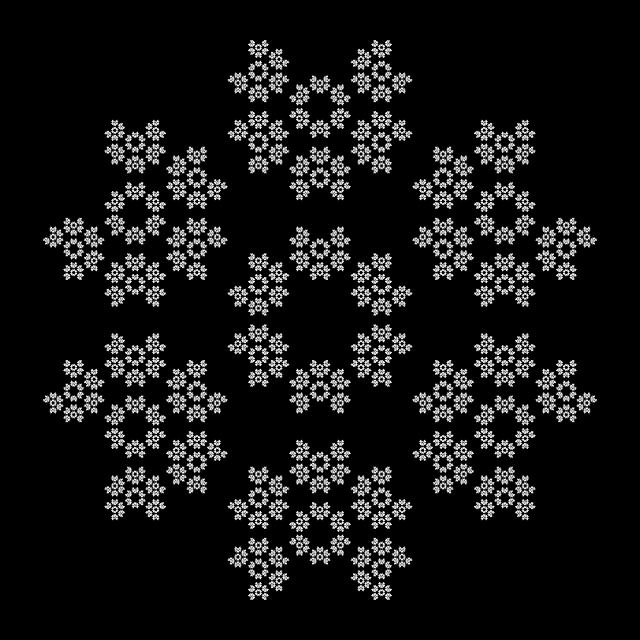
This pattern is drawn by a WebGL 2 fragment shader. Its source:

```glsl
#version 300 es
precision highp float;

// A hexagonal dust fractal: seven copies at one third scale, one central and
// six around it, where no copy may use the same place as its parent.
// Each sample descends through the nearest places until it meets a leaf dot.

#define LEVELS 6            // depth of the subdivision
#define SHRINK 3.0          // scale ratio between levels
#define FIRST_STEP 0.333333 // centre to outer group, in canvas units
#define DOT_RADIUS 0.52     // leaf radius, in steps of the last level
#define SAMPLES 5           // antialiasing grid per side
#define INK vec3(1.0)
#define PAPER vec3(0.0)

const float SECTOR = 1.04719755; // sixty degrees

uniform vec2 u_resolution;
out vec4 fragColor;

// Picks the nearest of the seven places: 0 is the centre, 1 to 6 the ring.
int nearestPlace(vec2 p, out vec2 place) {
    float sector = round(atan(p.x, p.y) / SECTOR);
    float angle = sector * SECTOR;
    vec2 direction = vec2(sin(angle), cos(angle));
    if (dot(p, direction) < 0.5) {
        place = vec2(0.0);
        return 0;
    }
    place = direction;
    return (int(sector) + 6) % 6 + 1;
}

// Returns 1 inside a leaf dot and 0 elsewhere.
float flakeDust(vec2 p) {
    p /= FIRST_STEP;
    int parent = -1;
    for (int level = 0; level < LEVELS; level++) {
        // The bounding circle of every copy is 1.5 steps wide.
        if (dot(p, p) > 2.5) return 0.0;
        vec2 place;
        int current = nearestPlace(p, place);
        if (current == parent) return 0.0;
        parent = current;
        p = (p - place) * SHRINK;
    }
    return step(length(p), DOT_RADIUS * SHRINK);
}

void main() {
    float size = min(u_resolution.x, u_resolution.y);
    vec2 corner = gl_FragCoord.xy - 0.5 - 0.5 * u_resolution;

    // Average an even grid of samples over the pixel.
    float coverage = 0.0;
    for (int j = 0; j < SAMPLES; j++) {
        for (int i = 0; i < SAMPLES; i++) {
            vec2 offset = (vec2(i, j) + 0.5) / float(SAMPLES);
            coverage += flakeDust((corner + offset) / size);
        }
    }
    coverage /= float(SAMPLES * SAMPLES);

    fragColor = vec4(mix(PAPER, INK, coverage), 1.0);
}
```
